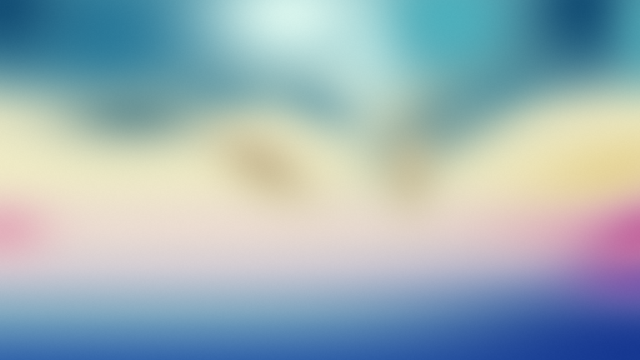
A WebGL 1 fragment shader for this background:

```glsl
precision highp float;
// Blurred dusk backdrop: a vertical gradient runs from teal sky through cream
// and blush to deep blue, with soft tilted elliptical glows layered over it.
// A faint grain hides banding.

uniform vec2 u_resolution;

const float ASPECT = 16.0 / 9.0;
const float GRAIN_CELLS = 288.0;
const float GRAIN_AMOUNT = 0.008;

// Vertical gradient
const vec3 SKY = vec3(0.38, 0.64, 0.69);
const vec3 CREAM = vec3(0.945, 0.925, 0.775);
const vec3 BLUSH = vec3(0.92, 0.86, 0.82);
const vec3 LILAC = vec3(0.82, 0.80, 0.83);
const vec3 STEEL = vec3(0.46, 0.64, 0.74);
const vec3 BLUE = vec3(0.17, 0.37, 0.66);

// Glows
const vec3 NAVY = vec3(0.05, 0.28, 0.44);
const vec3 TEAL = vec3(0.15, 0.47, 0.60);
const vec3 SLATE = vec3(0.34, 0.56, 0.61);
const vec3 SAGE = vec3(0.48, 0.59, 0.56);
const vec3 MINT = vec3(0.85, 0.96, 0.93);
const vec3 TURQUOISE = vec3(0.30, 0.69, 0.74);
const vec3 TAN = vec3(0.78, 0.72, 0.57);
const vec3 GOLD = vec3(0.90, 0.83, 0.58);
const vec3 ROSE = vec3(0.88, 0.62, 0.70);
const vec3 MAGENTA = vec3(0.76, 0.38, 0.61);
const vec3 VIOLET = vec3(0.43, 0.31, 0.68);
const vec3 DEEP_BLUE = vec3(0.07, 0.20, 0.56);

float hash(vec2 cell) {
    vec3 q = fract(vec3(cell.xyx) * 0.1031);
    q += dot(q, q.yzx + 33.33);
    return fract((q.x + q.y) * q.z);
}

vec3 verticalGradient(float y) {
    vec3 color = mix(BLUE, STEEL, smoothstep(-0.04, 0.15, y));
    color = mix(color, LILAC, smoothstep(0.08, 0.28, y));
    color = mix(color, BLUSH, smoothstep(0.22, 0.38, y));
    color = mix(color, CREAM, smoothstep(0.34, 0.55, y));
    return mix(color, SKY, smoothstep(0.65, 0.91, y));
}

// Gaussian falloff inside an ellipse tilted counterclockwise
float glow(vec2 p, vec2 center, vec2 radius, float tilt) {
    vec2 d = p - center;
    float c = cos(tilt);
    float s = sin(tilt);
    d = vec2(c * d.x + s * d.y, c * d.y - s * d.x) / radius;
    return exp(-dot(d, d));
}

vec3 addClouds(vec3 color, vec2 p) {
    // Left bank
    color = mix(color, SAGE, 0.85 * glow(p, vec2(0.37, 0.69), vec2(0.19, 0.10), 0.0));
    color = mix(color, SLATE, 0.75 * glow(p, vec2(0.62, 0.79), vec2(0.17, 0.12), 0.0));
    color = mix(color, TEAL, 0.95 * glow(p, vec2(0.32, 0.92), vec2(0.30, 0.20), 0.0));
    color = mix(color, NAVY, 0.90 * glow(p, vec2(0.00, 0.99), vec2(0.18, 0.17), 0.0));

    // Bright opening in the centre
    color = mix(color, SLATE, 0.75 * glow(p, vec2(0.88, 0.74), vec2(0.18, 0.10), -0.5));
    color = mix(color, MINT, 0.65 * glow(p, vec2(1.03, 0.87), vec2(0.15, 0.19), 0.0));
    color = mix(color, MINT, 0.98 * glow(p, vec2(0.81, 0.96), vec2(0.25, 0.17), 0.0));

    // Right bank
    color = mix(color, SAGE, 0.65 * glow(p, vec2(1.21, 0.66), vec2(0.18, 0.10), 0.6));
    color = mix(color, SLATE, 0.90 * glow(p, vec2(1.42, 0.81), vec2(0.30, 0.13), 0.6));
    color = mix(color, TURQUOISE, 0.95 * glow(p, vec2(1.25, 0.96), vec2(0.19, 0.16), 0.0));
    color = mix(color, NAVY, 0.90 * glow(p, vec2(1.62, 0.99), vec2(0.16, 0.19), 0.0));
    return mix(color, TURQUOISE, 0.55 * glow(p, vec2(1.80, 0.92), vec2(0.10, 0.16), 0.0));
}

vec3 addHorizon(vec3 color, vec2 p) {
    // Warm shadows
    color = mix(color, TAN, 0.80 * glow(p, vec2(0.73, 0.54), vec2(0.15, 0.09), -0.55));
    color = mix(color, TAN, 0.60 * glow(p, vec2(1.14, 0.52), vec2(0.09, 0.12), 0.0));
    color = mix(color, GOLD, 0.85 * glow(p, vec2(1.72, 0.53), vec2(0.28, 0.11), 0.2));

    // Deep blue floor, then the coloured side lights
    color = mix(color, DEEP_BLUE, 0.92 * glow(p, vec2(1.80, 0.03), vec2(0.62, 0.21), 0.0));
    color = mix(color, ROSE, 0.70 * glow(p, vec2(0.00, 0.36), vec2(0.14, 0.09), 0.0));
    color = mix(color, ROSE, 0.50 * glow(p, vec2(1.62, 0.35), vec2(0.28, 0.09), 0.0));
    color = mix(color, VIOLET, 0.80 * glow(p, vec2(1.80, 0.22), vec2(0.21, 0.09), 0.0));
    return mix(color, MAGENTA, 0.90 * glow(p, vec2(1.80, 0.35), vec2(0.18, 0.10), 0.3));
}

void main() {
    vec2 p = gl_FragCoord.xy / u_resolution * vec2(ASPECT, 1.0);
    vec3 color = verticalGradient(p.y);
    color = addClouds(color, p);
    color = addHorizon(color, p);
    color += (hash(floor(p * GRAIN_CELLS)) - 0.5) * GRAIN_AMOUNT;
    gl_FragColor = vec4(clamp(color, 0.0, 1.0), 1.0);
}
```
